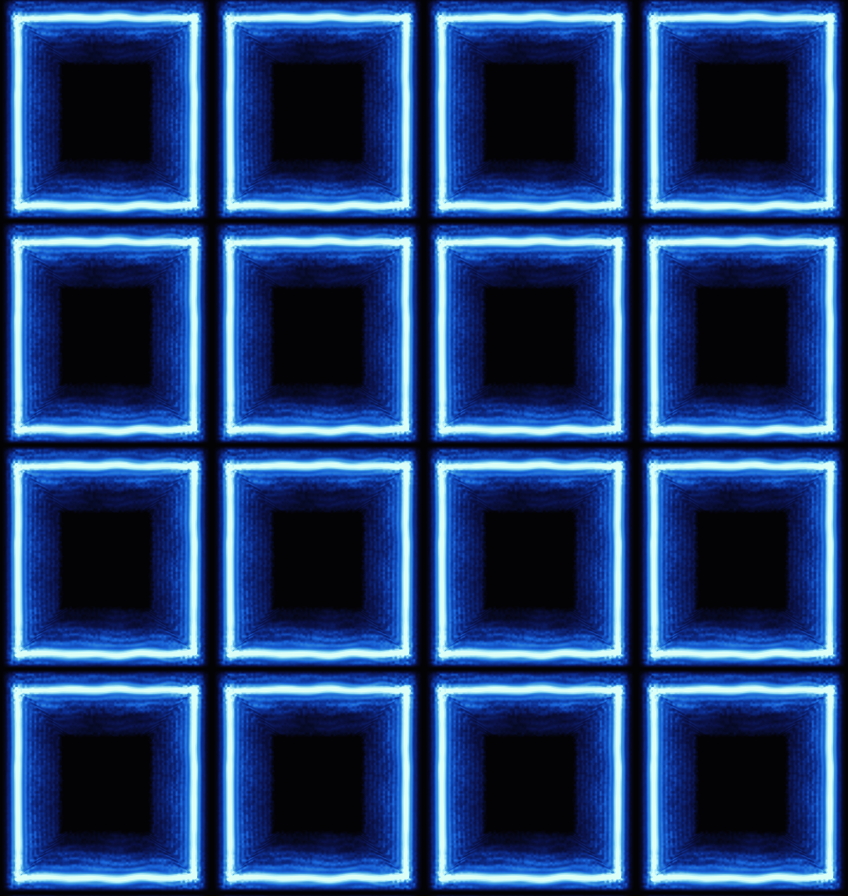
Give the GLSL for this pattern, as a Shadertoy shader.

```glsl
// Draws a seamless grid of glowing electric-blue square frames around black centres.

const vec2  REPEATS      = vec2(4.0, 4.0);
const float CELL_ASPECT  = 1.058;              // cell height over cell width
const vec2  FRAME_HALF   = vec2(0.416, 0.446); // frame half size, in cell widths
const vec2  HOLE_HALF    = vec2(0.212, 0.228);
const float CORE_WIDTH   = 0.019;
const float INNER_FALL   = 0.13;
const float OUTER_FALL   = 0.10;
const float GLOW         = 0.78;
const float CORE         = 0.45;
const vec2  WOBBLE       = vec2(0.005, 0.020); // line waviness: upright, level
const float GAP_SHIFT    = 0.013;              // the level gap sits off centre
const float GRAIN        = 0.45;
const float STRIPES      = 46.0;               // filaments per cell width
const float TAU          = 6.28319;

const vec3 HOT = vec3(0.86, 1.0, 0.97);
const vec3 RAMP[6] = vec3[6](
    vec3(0.012, 0.010, 0.020), vec3(0.04, 0.07, 0.28), vec3(0.05, 0.18, 0.56),
    vec3(0.09, 0.38, 0.84),    vec3(0.24, 0.60, 0.87), vec3(0.65, 0.91, 0.97));

float hash(vec2 p) {
    vec3 p3 = fract(p.xyx * 0.1031);
    p3 += dot(p3, p3.yzx + 33.33);
    return fract((p3.x + p3.y) * p3.z);
}

// Value noise over one cell; it wraps after a whole number of lattice steps.
float noise(vec2 uv, vec2 period) {
    vec2 p = uv * period, i = floor(p), f = fract(p);
    f = f * f * (3.0 - 2.0 * f);
    vec2 a = mod(i, period), b = mod(i + 1.0, period);
    return mix(mix(hash(a), hash(vec2(b.x, a.y)), f.x),
               mix(hash(vec2(a.x, b.y)), hash(b), f.x), f.y);
}

float boxDistance(vec2 e) {
    return length(max(e, 0.0)) + min(max(e.x, e.y), 0.0);
}

vec3 glowColor(float t) {
    vec3 color = RAMP[0];
    for (int i = 1; i < 6; i++)
        color = mix(color, RAMP[i], clamp(t * 5.0 - float(i - 1), 0.0, 1.0));
    return mix(color, HOT, smoothstep(1.0, 1.2, t));
}

void mainImage(out vec4 fragColor, in vec2 fragCoord) {
    vec2 uv = fract(fragCoord / iResolution.xy * REPEATS);
    vec2 q = (uv - 0.5) * vec2(1.0, CELL_ASPECT);

    // Frame distance, with wavy level sides and nearly straight uprights
    vec2 e = abs(q) - FRAME_HALF;
    float level = smoothstep(-0.04, 0.04, e.y - e.x);
    float corner = exp(-length(e) / 0.045);
    vec2 wave = vec2(noise(uv, vec2(4.0, 9.0)), noise(uv, vec2(9.0, 4.0))) - 0.5;
    float d = boxDistance(e + wave * WOBBLE);

    // Noise layers: broad patches, fine speckle, filaments along the sides
    float patches = noise(uv, mix(vec2(16.0, 7.0), vec2(9.0, 20.0), step(0.5, level)));
    patches = mix(0.5, patches, abs(2.0 * level - 1.0));
    float speckle = noise(uv, vec2(90.0, 95.0)) - 0.5;
    float warp = noise(uv, vec2(11.0, 13.0)) * level;
    float filament = sin(TAU * (d * mix(STRIPES, STRIPES * 0.65, level) + warp));

    // Soft halo, broken up with distance from the line
    float away = smoothstep(0.015, 0.10, abs(d));
    float halo = GLOW * exp(-abs(d) / (d < 0.0 ? INNER_FALL : OUTER_FALL));
    halo *= 1.0 + 0.13 * filament * smoothstep(0.01, 0.03, abs(d));
    halo *= 1.0 + away * (GRAIN * speckle + (0.35 + 0.5 * level) * (patches - 0.5));
    float middle = 1.0 - smoothstep(0.12, 0.34, abs(q.x));
    halo *= 1.0 - 0.35 * level * middle * smoothstep(0.09, 0.14, -d);

    // Bright line, frayed into sparks at the corners
    float core = CORE * exp(-d * d / (CORE_WIDTH * CORE_WIDTH));
    core *= 0.9 + 0.35 * noise(uv, vec2(24.0, 26.0));
    float t = halo + core + corner * (0.12 + 0.7 * speckle);

    // Black centre and dark gaps between the frames
    float hole = boxDistance(abs(q) - HOLE_HALF);
    t *= smoothstep(-0.012, 0.022, hole + 0.012 * speckle);
    float gapX = 0.5 - abs(q.x);
    float gapY = CELL_ASPECT * abs(fract(uv.y - GAP_SHIFT + 0.5) - 0.5);
    t *= smoothstep(0.005, 0.065, gapX) * smoothstep(0.002, 0.032, gapY);

    fragColor = vec4(glowColor(t), 1.0);
}
```
